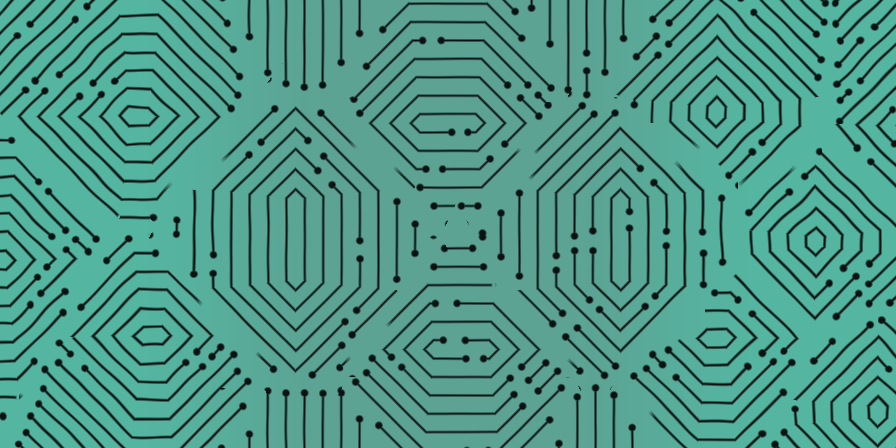
Reproduce this pattern procedurally as a Shadertoy shader.

```glsl
// Dark circuit traces on a teal board. Weighted cells each hold nested rings,
// mostly diagonal, at one pitch; the rings break at random gaps and at the cell
// borders, and a round solder pad closes each loose end.

const vec3 TEAL_SIDE   = vec3(0.33, 0.71, 0.63);
const vec3 TEAL_MIDDLE = vec3(0.36, 0.64, 0.58);
const vec3 INK         = vec3(0.04, 0.07, 0.07);
const float PITCH      = 0.032;   // distance between diagonal traces
const float FLATTEN    = 0.78;    // below 1 shortens and spreads flat faces
const float HALF_WIDTH = 0.0023;  // half thickness of a trace
const float PAD_RADIUS = 0.0080;
const float SOFTNESS   = 0.0042;  // least width of an edge
const float GAP_CHANCE = 0.36;
const float DIAG       = 0.70711;

// Cell centre in canvas heights; z is the core length, negative when upright.
const int CELLS = 16;
const vec3 CELL[CELLS] = vec3[CELLS](
    vec3(1.00, 0.725, 0.06),  vec3(1.03, 0.22, 0.06),
    vec3(0.66, 0.465, -0.09), vec3(1.385, 0.465, -0.09),
    vec3(0.70, 0.86, -0.16),  vec3(1.33, 0.86, -0.16),
    vec3(0.70, 0.08, -0.16),  vec3(1.35, 0.08, -0.16),
    vec3(0.31, 0.74, 0.02),   vec3(0.34, 0.25, 0.02),
    vec3(0.00, 0.42, 0.01),   vec3(1.60, 0.75, -0.01),
    vec3(1.60, 0.245, 0.02),  vec3(1.82, 0.46, -0.01),
    vec3(2.08, 0.72, 0.01),   vec3(1.96, 0.08, -0.01));
// Positive weight widens a cell, negative narrows it.
const float WEIGHT[CELLS] = float[CELLS](
    0.0, 0.0, 0.04, 0.04, -0.055, -0.055, -0.055, -0.055,
    0.0, 0.0, 0.0, 0.0, 0.0, 0.0, 0.0, 0.0);

float hash(vec3 p) {
    p = fract(p * vec3(0.1031, 0.1137, 0.0973));
    p += dot(p, p.yzx + 33.33);
    return fract((p.x + p.y) * p.z);
}

vec2 gradientAt(vec2 i) {
    float angle = 6.2832 * hash(vec3(i, 7.0));
    return vec2(cos(angle), sin(angle));
}

float gradientNoise(vec2 p) {
    vec2 i = floor(p), f = fract(p), u = f * f * (3.0 - 2.0 * f);
    vec2 e = vec2(1.0, 0.0);
    float low  = mix(dot(gradientAt(i), f), dot(gradientAt(i + e), f - e), u.x);
    float high = mix(dot(gradientAt(i + e.yx), f - e.yx),
                     dot(gradientAt(i + 1.0), f - 1.0), u.x);
    return mix(low, high, u.y);
}

float power(vec2 p, int i) {
    vec2 v = p - CELL[i].xy;
    return dot(v, v) - WEIGHT[i];
}

// Distance to the ink of traces and pads, negative inside.
float circuit(vec2 p, float bold) {
    // Owning cell, then the closest border to another cell.
    int own = 0;
    for (int i = 1; i < CELLS; i++)
        if (power(p, i) < power(p, own)) own = i;
    vec2 centre = CELL[own].xy, inward = vec2(1.0, 0.0);
    float border = 1e3, ownPower = power(p, own);
    for (int i = 0; i < CELLS; i++) {
        if (i == own) continue;
        vec2 away = centre - CELL[i].xy;
        float b = 0.5 * (power(p, i) - ownPower) / length(away);
        if (b < border) { border = b; inward = normalize(away); }
    }

    // Ring metric: two flat faces and four diagonal faces.
    bool upright = CELL[own].z < 0.0;
    float core = abs(CELL[own].z);
    vec2 v = p - centre;
    if (upright) v = v.yx;
    vec2 side = vec2(v.x < 0.0 ? -1.0 : 1.0, v.y < 0.0 ? -1.0 : 1.0);
    vec2 a = abs(v);
    float slant = (a.x + a.y - core) * DIAG, level = a.y * FLATTEN;
    bool flatFace = level > slant;
    float ring = floor(max(level, slant) / PITCH);
    float across = max(level, slant);
    level = (ring + 0.5) * PITCH;
    across = (across - level) / (flatFace ? FLATTEN : 1.0);
    vec2 normal = flatFace ? vec2(0.0, side.y) : side * DIAG;
    vec2 tangent = flatFace ? vec2(1.0, 0.0) : vec2(side.x, -side.y) * DIAG;
    if (upright) { normal = normal.yx; tangent = tangent.yx; }

    // Place along the face, with the middle and half length of that face.
    float corner = core + level * (1.4142 - 1.0 / FLATTEN);
    float along = flatFace ? v.x : (a.x - a.y) * DIAG;
    float middle = flatFace ? 0.0 : corner * DIAG;
    float reach = flatFace ? corner : level / FLATTEN * DIAG;
    float face = flatFace ? 5.0 + side.y : 10.0 + side.x + 2.0 * side.y;
    vec3 seed = vec3(float(own) * 3.0 + 1.0, ring + 2.0, face);

    // The trace stops short of the border on a pad.
    float margin = 0.010 + 0.024 * hash(seed + 73.0);
    float room = border - across * dot(normal, inward) - margin;
    float rate = dot(tangent, inward);
    float ink = max(abs(across) - HALF_WIDTH * bold, -room);
    float pad = 1e3;
    if (abs(rate) > 0.25 && abs(along - room / rate - middle) < reach - PAD_RADIUS)
        pad = length(vec2(room / rate, across)) - PAD_RADIUS;

    // A random gap with a pad at both ends, well inside the cell.
    float spot = middle + (hash(seed + 19.0) - 0.5) * reach;
    float gap = 0.015 + 0.010 * hash(seed + 41.0);
    float spotRoom = room + (spot - along) * rate - gap * abs(rate);
    if (hash(seed) < GAP_CHANCE && reach > 0.06 && spotRoom > 0.015) {
        float outside = abs(along - spot) - gap;
        ink = max(ink, -outside);
        pad = min(pad, length(vec2(outside, across)) - PAD_RADIUS);
    }
    return min(ink, pad);
}

void mainImage(out vec4 fragColor, in vec2 fragCoord) {
    vec2 p = fragCoord / iResolution.y;
    float edge = max(1.0 / iResolution.y, SOFTNESS);
    float outer = smoothstep(0.25, 0.72, abs(p.x - 1.0));

    // Slight hand-drawn wobble, stronger toward the sides.
    vec2 wobble = vec2(gradientNoise(p * 13.0), gradientNoise(p * 13.0 + 31.0));
    float ink = circuit(p + wobble * mix(0.001, 0.006, outer), 1.0 + 0.2 * outer);

    vec3 board = mix(TEAL_MIDDLE, TEAL_SIDE, outer);
    float cover = clamp(0.5 - ink / edge, 0.0, 1.0);
    fragColor = vec4(mix(board, INK, cover), 1.0);
}
```
